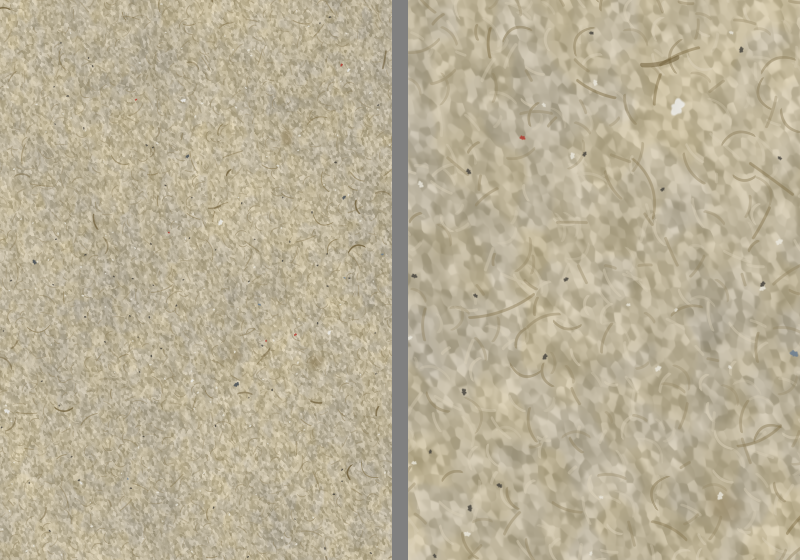
Left, the full canvas; right, a detail of the centre.
This texture is drawn by a Shadertoy shader. Its source:

```glsl
vec3 hash3(vec2 cell, float seed) {
    vec3 h = fract(vec3(cell.xyx + seed * 17.31) * vec3(0.1031, 0.1030, 0.0973));
    h += dot(h, h.yxz + 33.33);
    return fract((h.xxy + h.yzz) * h.zyx);
}

// Cellular noise with blended cell values, 0 to 1
float softCells(vec2 p, float seed) {
    vec2 cell = floor(p), f = p - cell;
    float sum = 0.0, total = 0.0;
    for (int y = -1; y <= 1; y++)
    for (int x = -1; x <= 1; x++) {
        vec2 o = vec2(x, y);
        vec3 h = hash3(cell + o, seed);
        vec2 d = o + h.xy - f;
        float weight = exp(-8.0 * dot(d, d));
        sum += weight * h.z;
        total += weight;
    }
    return sum / total;
}

// Layered sines, stretched along the vertical
float clouds(vec2 p) {
    float sum = 0.0, amp = 0.5;
    p *= vec2(14.0, 8.0);
    for (int i = 0; i < 5; i++) {
        sum += amp * sin(p.x + 1.7 * sin(p.y + float(i))) * sin(p.y + 1.3 * sin(0.7 * p.x));
        p = mat2(0.92, -0.39, 0.39, 0.92) * p * 1.7 + 3.0;
        amp *= 0.65;
    }
    return sum;
}

// Scattered curved strokes; spread is the range of angles around the vertical
float fibres(vec2 p, float scale, float density, float width, float spread, float seed) {
    vec2 cell = floor(p * scale);
    float px = 1.0 / iResolution.y, cover = 0.0;
    for (int y = -1; y <= 1; y++)
    for (int x = -1; x <= 1; x++) {
        vec2 id = cell + vec2(x, y);
        vec3 h = hash3(id, seed), k = hash3(id, seed + 5.0);
        if (h.z > density) continue;
        float angle = 1.75 + (k.x - 0.5) * spread;
        vec2 dir = vec2(cos(angle), sin(angle));
        vec2 q = p * scale - id - h.xy;
        q = vec2(dot(q, dir), dot(q, vec2(-dir.y, dir.x)));
        q.y += (k.y - 0.5) * 2.4 * q.x * q.x;
        q.x = max(abs(q.x) - mix(0.15, 0.55, k.z), 0.0);
        float d = length(q) / scale;
        cover = max(cover, (1.0 - smoothstep(width - 0.6 * px, width + 0.8 * px, d)) * (0.45 + 0.55 * k.y));
    }
    return cover;
}

// Scattered irregular flecks; softness is the blur beyond the edge
float flecks(vec2 p, float scale, float density, float radius, float softness, float seed) {
    vec2 cell = floor(p * scale);
    float px = 1.0 / iResolution.y, cover = 0.0;
    for (int y = -1; y <= 1; y++)
    for (int x = -1; x <= 1; x++) {
        vec2 id = cell + vec2(x, y);
        vec3 h = hash3(id, seed), k = hash3(id, seed + 5.0);
        if (h.z > density) continue;
        vec2 q = p - (id + h.xy) / scale;
        float turn = atan(q.y, q.x) + 6.28 * k.x;
        float r = radius * mix(0.5, 1.2, k.y) * (1.0 + 0.3 * sin(2.0 * turn) + 0.15 * sin(5.0 * turn + 9.0 * k.z));
        cover = max(cover, 1.0 - smoothstep(r - 0.6 * px, r + 0.7 * px + softness, length(q)));
    }
    return cover;
}

void mainImage(out vec4 fragColor, in vec2 fragCoord) {
    vec2 p = fragCoord / iResolution.y;
    vec2 leaning = vec2(p.x + 0.2 * p.y, p.y);

    // Pulp: cloudy base with fine and medium grain
    float cloud = clouds(p);
    float grain = softCells(leaning * vec2(250.0, 190.0), 1.0) - 0.5;
    float clump = softCells(leaning * vec2(110.0, 75.0), 2.0) - 0.5;
    float warmth = softCells(p * vec2(60.0, 45.0), 3.0) - 0.5;
    float light = 0.17 * grain + 0.09 * clump + 0.035 * cloud;
    vec3 color = vec3(0.738, 0.700, 0.602) + light * vec3(1.0, 1.0, 1.08);
    color += (warmth + 0.5 * cloud) * vec3(0.016, 0.004, -0.035);

    // Soft stains and pale patches
    color = mix(color, vec3(0.55, 0.48, 0.33), 0.45 * flecks(p, 9.0, 0.10, 0.005, 0.012, 11.0));
    color = mix(color, vec3(0.84, 0.80, 0.71), 0.55 * flecks(p, 8.0, 0.09, 0.006, 0.016, 12.0));

    // Matted fibres
    color = mix(color, vec3(0.86, 0.82, 0.73), 0.50 * fibres(leaning, 62.0, 0.65, 0.0008, 2.6, 21.0));
    color = mix(color, vec3(0.55, 0.49, 0.35), 0.50 * fibres(p, 52.0, 0.60, 0.0008, 3.0, 22.0));
    color = mix(color, vec3(0.50, 0.43, 0.27), 0.60 * fibres(p, 27.0, 0.22, 0.0008, 3.1, 23.0));
    color = mix(color, vec3(0.40, 0.33, 0.18), 0.75 * fibres(p, 34.0, 0.035, 0.0013, 3.1, 24.0));

    // Flecks of white, ink and coloured scrap
    color = mix(color, vec3(0.92, 0.91, 0.87), 0.80 * flecks(p, 42.0, 0.09, 0.0013, 0.0005, 31.0));
    color = mix(color, vec3(0.93, 0.93, 0.92), 0.85 * flecks(p, 10.0, 0.06, 0.0035, 0.001, 32.0));
    color = mix(color, vec3(0.25, 0.24, 0.22), 0.80 * flecks(p, 38.0, 0.09, 0.0012, 0.0005, 33.0));
    color = mix(color, vec3(0.27, 0.30, 0.33), 0.85 * flecks(p, 9.0, 0.09, 0.0042, 0.001, 34.0));
    color = mix(color, vec3(0.70, 0.20, 0.16), 0.80 * flecks(p, 16.0, 0.04, 0.0015, 0.0005, 35.0));
    color = mix(color, vec3(0.36, 0.46, 0.58), 0.70 * flecks(p, 16.0, 0.04, 0.0015, 0.0005, 36.0));

    fragColor = vec4(clamp(color, 0.0, 1.0), 1.0);
}
```
